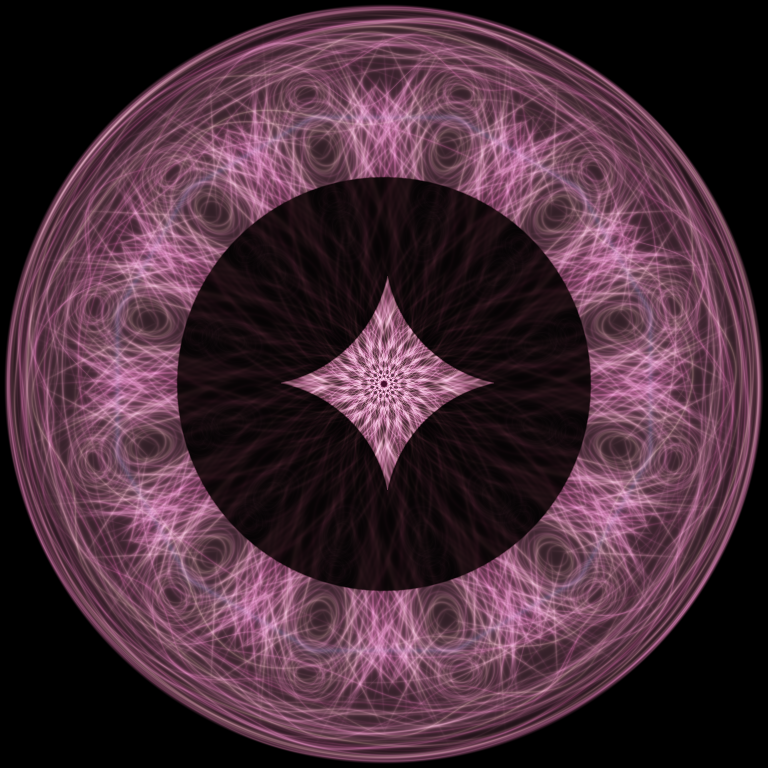
Give the GLSL for this background, as a WebGL 2 fragment shader.

```glsl
#version 300 es
precision highp float;
// A twelve-fold mandala of glowing filaments: lace ring, dark disc and bright four-pointed star.

uniform vec2 u_resolution;
out vec4 fragColor;

const float PI = 3.14159265;
const float SECTOR = PI / 6.0;
const vec3 PINK = vec3(1.0, 0.48, 0.75);
const vec3 CREAM = vec3(0.92, 0.7, 0.6);
const vec3 MAGENTA = vec3(0.8, 0.24, 0.54);

vec4 hash4(float n) {
    vec4 p = fract(n * vec4(0.1031, 0.1030, 0.0973, 0.1099));
    p += dot(p, p.wzxy + 33.33);
    return fract((p.xxyz + p.yzzw) * p.zywx);
}

// Mirrored angle from the nearest spoke axis
float foldAngle(float angle) {
    return abs(mod(angle + 0.5 * SECTOR, SECTOR) - 0.5 * SECTOR);
}

vec2 polar(float r, float angle) {
    return r * vec2(cos(angle), sin(angle));
}

float glow(float d, float width) {
    return width * width / (d * d + width * width);
}

vec3 tint(float h) {
    return h < 0.5 ? mix(MAGENTA, PINK, h * 2.0) : mix(PINK, CREAM, h * 2.0 - 1.0);
}

// Nearly concentric threads, calmer towards the rim
vec3 rimThreads(float r, float angle) {
    vec3 sum = vec3(0.0);
    for (int i = 0; i < 50; i++) {
        vec4 h = hash4(float(i) + 3.0);
        float radius = mix(0.345, 0.492, sqrt(h.x));
        float waves = i % 4 == 0 ? 12.0 : floor(1.0 + h.y * 6.0);
        float swing = (0.494 - radius) * (0.15 + 0.25 * h.z);
        float d = r - radius - swing * cos(waves * angle + h.w * 2.0 * PI);
        float shine = 0.5 + 0.5 * cos(angle * floor(2.0 + h.z * 4.0) + h.y * 20.0);
        sum += tint(h.w) * glow(d, 0.0012) * (0.1 + 0.32 * shine * shine);
    }
    return sum;
}

// Short straight filaments crossing over each spoke
vec3 spokeFilaments(float r, float angle) {
    vec3 sum = vec3(0.0);
    for (int i = 0; i < 38; i++) {
        vec4 h = hash4(float(i) + 101.0);
        vec2 q = polar(r, foldAngle(angle + (h.w - 0.5) * 0.09));
        vec2 offset = q - vec2(0.265 + 0.125 * h.x, 0.042 * h.y);
        float lean = (h.z - 0.5) * 1.7;
        float d = dot(offset, vec2(sin(lean), cos(lean)));
        float fade = exp(-dot(offset, offset) / 0.0035);
        sum += tint(h.y * 0.8) * glow(d, 0.0013) * fade * 0.48;
    }
    return sum;
}

// Nested ovals centred in the gaps between spokes
vec3 gapOvals(float r, float angle) {
    vec3 sum = vec3(0.0);
    for (int i = 0; i < 28; i++) {
        vec4 h = hash4(float(i) + 211.0);
        float outer = float(i % 2);
        vec2 q = polar(r, foldAngle(angle + 0.5 * SECTOR + (h.w - 0.5) * 0.04));
        q.x -= mix(0.315, 0.385, outer) + (h.z - 0.5) * 0.025;
        q.x *= mix(0.75, 1.15, outer);
        float d = length(q) - mix(0.012, 0.052, h.x);
        sum += tint(0.25 + 0.7 * h.y) * glow(d, 0.0012) * 0.17;
    }
    return sum;
}

// Braided strands that shrink towards the centre
vec3 braids(float r, float angle) {
    vec3 sum = vec3(0.0);
    float depth = log(r + 0.002);
    for (int i = 0; i < 18; i++) {
        vec4 h = hash4(float(i) + 307.0);
        float a = foldAngle(angle + (h.w - 0.5) * 0.08);
        float path = 0.5 * SECTOR * (h.x * 0.8 + 0.4 * sin(depth * (2.0 + 5.0 * h.y) + h.z * 6.3));
        float g = glow((a - path) * r, 0.016 * r + 0.0002);
        sum += tint(h.z * 0.85) * g * (0.3 + 0.7 * g) * 0.55;
    }
    return sum;
}

// Dark cells in staggered rings of growing size
float cellShade(float r, float angle) {
    float shade = 1.0;
    float radius = 0.010;
    for (int i = 0; i < 5; i++) {
        vec2 q = polar(r, foldAngle(angle + 0.5 * SECTOR * float(i % 2)));
        float d = length(q - vec2(radius, 0.0)) / radius;
        shade *= 1.0 - (0.85 - 0.1 * float(i)) * (1.0 - smoothstep(0.1, 0.24, d));
        radius *= 1.6;
    }
    return shade;
}

void main() {
    float unit = min(u_resolution.x, u_resolution.y);
    float pixel = 1.0 / unit;
    vec2 p = (gl_FragCoord.xy - 0.5 * u_resolution) / unit;
    float r = length(p);
    float angle = atan(p.y, p.x);

    // Lace ring over a mauve haze
    vec3 ring = vec3(0.19, 0.115, 0.145) * (1.0 - smoothstep(0.445, 0.488, r));
    ring += rimThreads(r, angle) + spokeFilaments(r, angle) + gapOvals(r, angle);
    float chord = r * cos(foldAngle(angle)) - 0.347;
    ring += vec3(0.04, 0.11, 0.2) * glow(chord, 0.003);
    vec3 light = ring * (1.0 - smoothstep(0.494 - pixel, 0.494 + pixel, r));

    // Dim disc with faint strands
    vec3 strands = braids(r, angle);
    vec3 disc = vec3(0.012, 0.008, 0.01) + strands * vec3(0.075, 0.065, 0.06);
    disc += gapOvals(r * 1.55, angle) * 0.06;
    light = mix(disc, light, smoothstep(0.2695 - pixel, 0.2695 + pixel, r));

    // Star bounded by four inward arcs
    vec2 s = abs(p - vec2(0.0046, 0.0013)) / 0.139;
    float edge = (1.284 - length(s - 1.258)) * 0.139;
    float inside = 1.0 - smoothstep(-pixel, pixel, edge);
    inside *= step(max(s.x, s.y), 1.0);
    vec3 star = vec3(0.23, 0.13, 0.15) + strands * mix(1.35, 0.65, smoothstep(0.05, 0.13, r));
    star += gapOvals(r * 3.7, angle) * 0.6;
    star *= cellShade(r, angle);
    star = mix(vec3(0.3, 0.05, 0.18), star, smoothstep(0.003, 0.008, r));
    light = mix(light, star, inside);

    fragColor = vec4(1.0 - exp(-light), 1.0);
}
```
